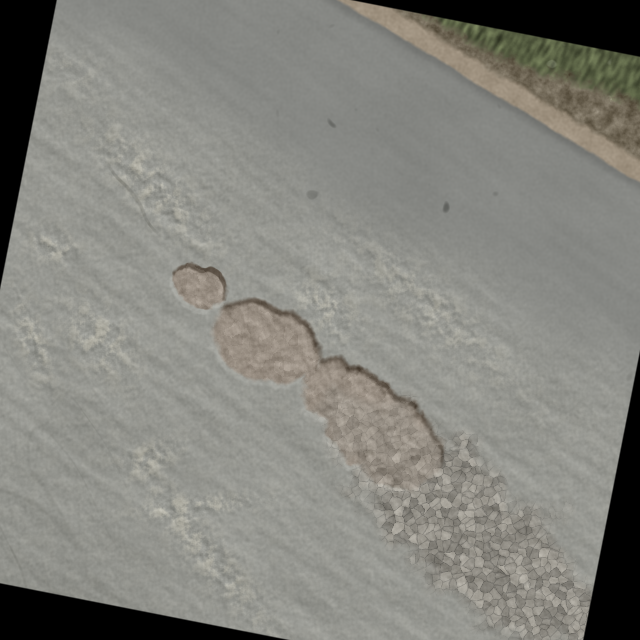
This texture is drawn by a WebGL 1 fragment shader. Its source:

```glsl
precision highp float;
// Worn asphalt road seen at an angle, with potholes, rubble and a grassy verge,
// inside a tilted square on black. Ellipse fields place the damage; gradient
// noise warps and lights it, and Voronoi cells form the loose stones.

#define TILT 0.194
#define ROAD_ANGLE 0.62
#define LIGHT_STEP vec2(0.004, 0.008)
#define STONE_SCALE 78.0
#define GRAIN 0.045
#define RELIEF 0.26
#define ASPHALT vec3(0.585, 0.588, 0.565)
#define SMOOTH_ASPHALT vec3(0.525, 0.53, 0.515)
#define PIT_DIRT vec3(0.595, 0.555, 0.51)
#define KERB_DIRT vec3(0.615, 0.565, 0.495)
#define GRASS vec3(0.335, 0.365, 0.255)

uniform vec2 u_resolution;

vec2 hash2(vec2 p) {
  p = vec2(dot(p, vec2(127.1, 311.7)), dot(p, vec2(269.5, 183.3)));
  return fract(sin(p) * 43758.55);
}

float gradientAt(vec2 cell, vec2 f, vec2 corner) {
  return dot(hash2(cell + corner) * 2.0 - 1.0, f - corner);
}

float noise(vec2 p) {
  vec2 i = floor(p), f = fract(p), w = f * f * (3.0 - 2.0 * f);
  return mix(mix(gradientAt(i, f, vec2(0, 0)), gradientAt(i, f, vec2(1, 0)), w.x),
             mix(gradientAt(i, f, vec2(0, 1)), gradientAt(i, f, vec2(1, 1)), w.x), w.y);
}

float fbm(vec2 p) {
  float sum = 0.0, amp = 0.6;
  for (int i = 0; i < 4; i++) {
    sum += amp * noise(p);
    p = mat2(1.6, 1.2, -1.2, 1.6) * p + 7.3;
    amp *= 0.55;
  }
  return sum;
}

vec2 turn(vec2 p, float a) {
  float c = cos(a), s = sin(a);
  return mat2(c, s, -s, c) * p;
}

// Positive inside an ellipse whose long axis descends by angle a
float ellipse(vec2 p, vec2 centre, vec2 radius, float a) {
  return 1.0 - length(turn(p - centre, a) / radius);
}

float patchGlow(vec2 p, vec2 centre, vec2 radius, float a) {
  vec2 q = turn(p - centre, a) / radius;
  return exp(-dot(q, q));
}

float pitMask(vec2 p) {
  p += 0.022 * vec2(fbm(p * 22.0), fbm(p * 22.0 + 31.0));
  float f = ellipse(p, vec2(0.313, 0.553), vec2(0.047, 0.03), 0.45);
  f = max(f, ellipse(p, vec2(0.417, 0.466), vec2(0.088, 0.06), 0.4));
  f = max(f, ellipse(p, vec2(0.585, 0.335), vec2(0.13, 0.066), 0.72) + 0.5 * fbm(p * 17.0));
  return smoothstep(-0.07, 0.07, f);
}

float rubbleMask(vec2 p) {
  float f = ellipse(p, vec2(0.74, 0.165), vec2(0.32, 0.105), 0.75);
  return smoothstep(-0.15, 0.35, f + 0.9 * fbm(p * 13.0));
}

// Pale, flaking wear on the rest of the surface
float scuffMask(vec2 p) {
  float s = patchGlow(p, vec2(0.24, 0.71), vec2(0.12, 0.035), 0.8);
  s += patchGlow(p, vec2(0.155, 0.47), vec2(0.065, 0.04), 0.9);
  s += patchGlow(p, vec2(0.085, 0.615), vec2(0.035, 0.022), 0.3);
  s += patchGlow(p, vec2(0.05, 0.47), vec2(0.065, 0.02), 1.25);
  s += patchGlow(p, vec2(0.235, 0.285), vec2(0.045, 0.02), -0.35);
  s += patchGlow(p, vec2(0.32, 0.14), vec2(0.14, 0.025), 0.9);
  s += patchGlow(p, vec2(0.32, 0.21), vec2(0.09, 0.014), -0.1);
  s += patchGlow(p, vec2(0.51, 0.52), vec2(0.055, 0.035), 0.7);
  s += 0.7 * patchGlow(p, vec2(0.66, 0.53), vec2(0.18, 0.04), 0.75);
  s += 0.5 * patchGlow(p, vec2(0.12, 0.89), vec2(0.05, 0.025), 0.4);
  return min(s + 0.12, 1.0);
}

// x: gap between neighbouring stones, y: random shade of the stone
vec2 stones(vec2 p) {
  vec2 cell = floor(p), f = fract(p);
  float nearest = 8.0, second = 8.0, shade = 0.0;
  for (int j = -1; j <= 1; j++) {
    for (int i = -1; i <= 1; i++) {
      vec2 g = vec2(float(i), float(j)), h = hash2(cell + g);
      float d = length(g + h - f);
      if (d < nearest) { second = nearest; nearest = d; shade = fract(h.x * 7.0 + h.y * 3.0); }
      else second = min(second, d);
    }
  }
  return vec2(second - nearest, shade);
}

void main() {
  vec2 p = gl_FragCoord.xy / u_resolution;
  vec2 road = turn(p, ROAD_ANGLE);
  float verge = (p.y - 0.993 + 0.607 * (p.x - 0.54)) * 0.855 + 0.008 * fbm(p * 18.0);
  float rough = fbm(p * 48.0);
  float relief = rough - fbm((p + LIGHT_STEP * 0.6) * 48.0);
  float grain = noise(p * 190.0) + 0.6 * noise(p * 95.0);

  // Asphalt with streaks along the road, smoother towards the verge
  float worn = smoothstep(-0.16, -0.36, verge + 0.08 * fbm(p * 5.0));
  vec3 col = mix(SMOOTH_ASPHALT, ASPHALT, worn);
  col += 0.035 * fbm(p * 7.0) + 0.05 * noise(road * vec2(7.0, 65.0)) * (0.4 + worn);
  col -= 0.03 * smoothstep(0.4, 0.0, p.y) * smoothstep(0.5, 0.0, p.x);
  col += GRAIN * grain * (0.45 + 0.55 * worn) + 0.05 * relief * worn;
  float specks = smoothstep(0.42, 0.58, noise(p * 38.0 + 11.0));
  col -= 0.16 * specks * (1.0 - worn);

  // Scuffs and thin cracks
  float scuff = scuffMask(p) * worn;
  float flakes = smoothstep(0.0, 0.35, rough + 0.12);
  col += scuff * (vec3(0.085, 0.075, 0.055) * flakes + RELIEF * 0.75 * relief);
  vec2 c = turn(p - vec2(0.208, 0.69), 0.98);
  float crack = smoothstep(0.004, 0.001, abs(c.y + 0.012 * noise(p * 25.0))) * smoothstep(0.075, 0.05, abs(c.x));
  float ridges = abs(noise(turn(p, 1.05) * vec2(5.0, 17.0) + 3.0));
  crack += 0.5 * smoothstep(0.035, 0.0, ridges) * smoothstep(0.28, 0.05, p.x) * smoothstep(0.6, 0.35, p.y);
  col -= 0.11 * crack * (0.6 + rough);

  // Loose stones, then dirt-filled pits with shaded far rims
  vec2 stone = stones(p * STONE_SCALE + 0.7 * rough);
  vec3 stoneCol = mix(vec3(0.47, 0.455, 0.425), vec3(0.69, 0.67, 0.63), stone.y);
  stoneCol *= 0.8 + 0.2 * smoothstep(0.0, 0.22, stone.x);
  float rubble = rubbleMask(p);
  col = mix(col, stoneCol + RELIEF * relief, rubble * 0.8);
  float pit = pitMask(p), rim = pit - pitMask(p + LIGHT_STEP);
  vec3 dirt = PIT_DIRT + 0.12 * rough + RELIEF * 0.7 * relief + 0.06 * (stone.y - 0.5);
  float hollows = smoothstep(0.12, 0.4, fbm(p * 27.0 + 5.0)) * smoothstep(0.45, 0.53, p.x);
  dirt -= 0.22 * hollows;
  col = mix(col, dirt, pit * (1.0 - 0.4 * rubble));
  col -= 0.29 * max(rim, 0.0) * (0.75 + rough) - 0.06 * max(-rim, 0.0);

  // Verge: pale dirt strip, leaf litter, grass
  vec3 kerb = KERB_DIRT + 0.09 * fbm(p * 32.0) + 0.05 * grain;
  col = mix(col, col * 0.87, smoothstep(-0.018, 0.0, verge));
  col = mix(col, kerb, smoothstep(-0.002, 0.004, verge));
  vec3 litter = vec3(0.44, 0.405, 0.34) + 0.35 * rough + 0.08 * grain;
  col = mix(col, litter, smoothstep(0.026, 0.037, verge + 0.012 * rough));
  float blades = noise(turn(p, 0.5) * vec2(130.0, 48.0));
  vec3 grass = GRASS + vec3(0.25, 0.27, 0.2) * (blades + 0.6 * rough);
  grass += 0.3 * smoothstep(0.3, 0.5, noise(p * 55.0)) * smoothstep(0.8, 0.95, p.x);
  float grassStart = 0.05 + 0.05 * smoothstep(0.75, 1.0, p.x);
  col = mix(col, grass, smoothstep(-0.008, 0.014, verge - grassStart + 0.03 * rough));

  // Tilted square frame
  vec2 frame = abs(turn(p - 0.5, TILT));
  float edge = max(frame.x, frame.y) - 0.5, soft = 1.0 / u_resolution.y;
  gl_FragColor = vec4(clamp(col, 0.0, 1.0) * smoothstep(soft, -soft, edge), 1.0);
}
```
